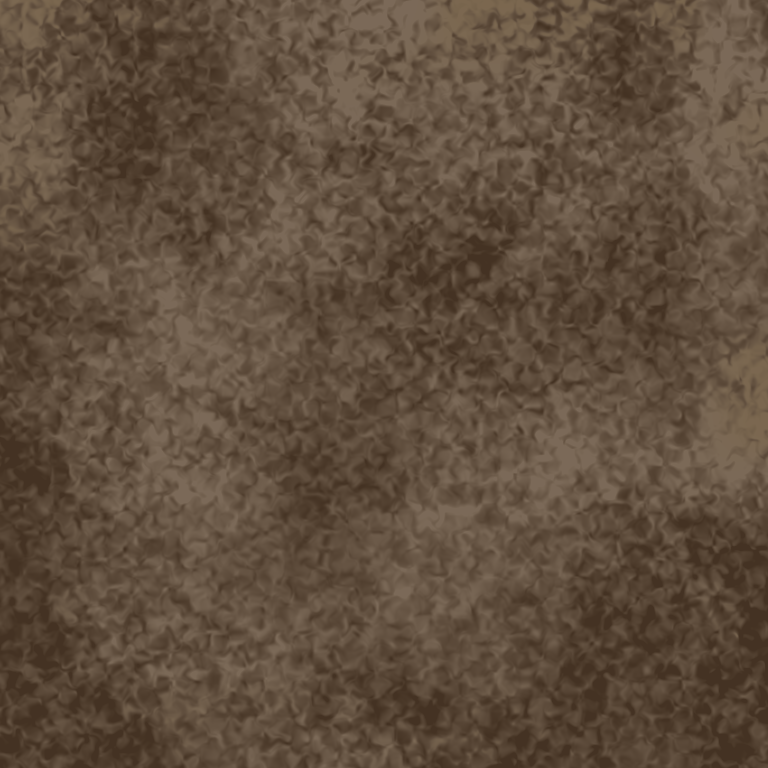
This texture is drawn by a WebGL 1 fragment shader. Its source:

```glsl
precision highp float;
// Draws worn brown suede: soft mottled grain over broad light and dark clouds.

uniform vec2 u_resolution;

const vec3 DEEP_BROWN = vec3(0.25, 0.18, 0.12);
const vec3 PALE_TAUPE = vec3(0.50, 0.43, 0.36);
const vec3 WARM_TAN = vec3(0.48, 0.40, 0.29);

float hash(vec2 cell) {
  vec3 q = fract(cell.xyx * vec3(0.1031, 0.1030, 0.0973));
  q += dot(q, q.yzx + 33.33);
  return fract((q.x + q.y) * q.z);
}

// Smooth lattice noise from 0 to 1
float valueNoise(vec2 p) {
  vec2 cell = floor(p);
  vec2 f = fract(p);
  vec2 w = f * f * (3.0 - 2.0 * f);
  float bottom = mix(hash(cell), hash(cell + vec2(1.0, 0.0)), w.x);
  float top = mix(hash(cell + vec2(0.0, 1.0)), hash(cell + 1.0), w.x);
  return mix(bottom, top, w.y);
}

// Four octaves centred on zero, each finer one scaled by gain
float layeredNoise(vec2 p, float gain) {
  float sum = 0.0;
  float total = 0.0;
  float amplitude = 1.0;
  for (int i = 0; i < 4; i++) {
    sum += amplitude * (valueNoise(p) - 0.5);
    total += amplitude;
    amplitude *= gain;
    p = p * 2.03 + vec2(17.3, 41.7);
  }
  return sum / total;
}

// Short curled flecks: fine noise bent by a second noise field
float grainNoise(vec2 p, float frequency) {
  vec2 q = p * frequency;
  vec2 bend = vec2(valueNoise(q * 0.7 + 71.0), valueNoise(q * 0.7 + 133.0)) - 0.5;
  q += 1.3 * bend;
  float flecks = valueNoise(q + 19.0) - 0.5;
  float clumps = valueNoise(q * 0.47 + 57.0) - 0.5;
  float fibres = valueNoise(q * 1.7 + 91.0) - 0.5;
  return 0.58 * flecks + 0.25 * clumps + 0.17 * fibres;
}

// 1 at the canvas border, falling to 0 over the given width
float borderMask(vec2 uv, float width) {
  vec2 inset = min(uv, 1.0 - uv);
  return 1.0 - smoothstep(0.0, width, min(inset.x, inset.y));
}

void main() {
  vec2 uv = gl_FragCoord.xy / u_resolution;
  vec2 p = gl_FragCoord.xy / min(u_resolution.x, u_resolution.y);

  float clouds = layeredNoise(p * 5.0 + 8.0, 0.62);
  float grain = grainNoise(p, 118.0);

  // Some patches are rubbed smooth, others stay rough
  float roughness = mix(0.75, 1.35, valueNoise(p * 7.0 + 203.0));
  float tone = 0.5 + 1.2 * clouds + 1.04 * roughness * grain;
  vec3 color = mix(DEEP_BROWN, PALE_TAUPE, clamp(tone, 0.07, 0.93));

  // Faint tan wear on the pale flecks near the border
  float wear = borderMask(uv, 0.14) * smoothstep(0.45, 0.75, valueNoise(p * 6.0 + 307.0));
  color = mix(color, WARM_TAN, 0.6 * wear * smoothstep(0.45, 0.85, tone));

  gl_FragColor = vec4(color, 1.0);
}
```
